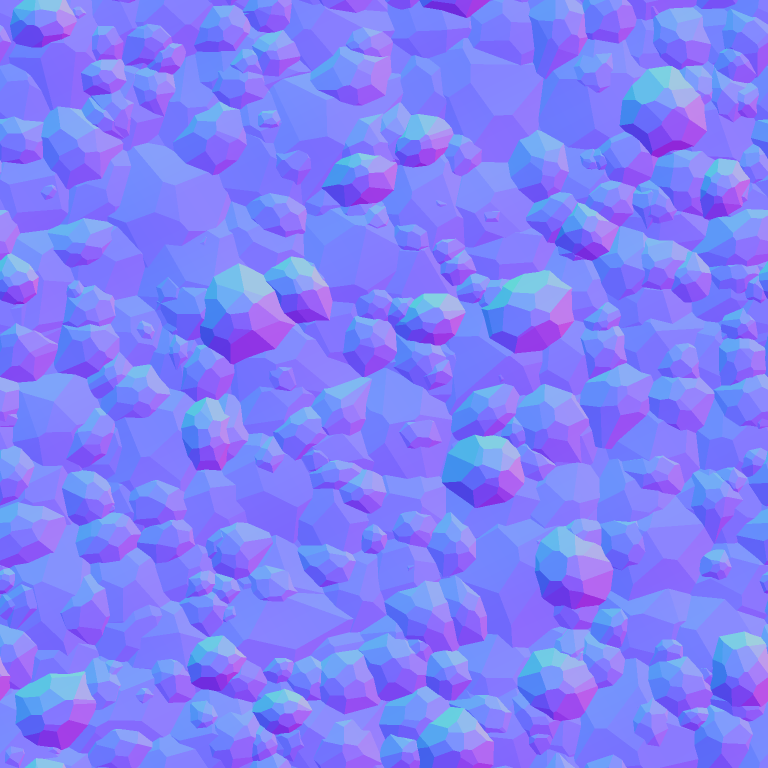
A WebGL 1 fragment shader for this texture map:

```glsl
precision highp float;
// Tangent-space normal map of faceted stones bedded in gravel, tiling on both axes.

uniform vec2 u_resolution;

#define MAX_FACETS 16      // upper bound of planes per stone
#define FACET_JITTER 0.28  // irregularity of the facet layout
#define STRETCH 0.16       // elongation of the stones
#define SINK_SPREAD 0.005  // random variation of stone height
#define SIDE_TILT 0.78     // strength of the horizontal slopes
#define UNDULATION 0.025   // slow waviness of the ground
#define AA 2               // antialiasing samples per axis

const float TAU = 6.2831853;
const float GOLDEN_ANGLE = 2.39996;

vec3 hash3(vec2 v, float seed) {
    vec3 q = fract(v.xyx * vec3(0.1031, 0.1030, 0.0973) + seed * 0.137);
    q += dot(q, q.yxz + 33.33);
    return fract((q.xxy + q.yzz) * q.zyx);
}

// Stone cut from planes tangent to a paraboloid; returns slope (xy) and height (z).
vec3 stone(vec2 q, mat2 shape, float peak, float facets, vec2 id, float seed) {
    float lowest = 1e3;
    vec2 facing = vec2(0.0);
    for (int k = 0; k < MAX_FACETS; k++) {
        float n = float(k);
        if (n >= facets) break;
        vec3 rnd = hash3(id, seed + n + 3.0) - 0.5;
        float angle = n * GOLDEN_ANGLE + seed + id.x * 1.7 + id.y * 2.3;
        vec2 touch = sqrt((n + 0.5) / facets) * vec2(cos(angle), sin(angle));
        touch += rnd.xy * FACET_JITTER;
        float plane = 1.0 + dot(touch, touch) - 2.0 * dot(touch, q) + 0.12 * rnd.z;
        if (plane < lowest) {
            lowest = plane;
            facing = touch;
        }
    }
    return vec3(2.0 * peak * (facing * shape), peak * lowest);
}

// Scatters stones on a wrapping grid and keeps the highest surface.
vec3 scatter(vec3 top, vec2 p, float cells, vec2 radii, float relief,
             float lift, float chance, float facets, float seed) {
    vec2 home = floor(p * cells);
    for (int j = -1; j <= 1; j++) {
        for (int i = -1; i <= 1; i++) {
            vec2 cell = home + vec2(float(i), float(j));
            vec2 id = mod(cell, cells);
            vec3 place = hash3(id, seed);
            vec3 form = hash3(id, seed + 1.0);
            if (place.z > chance) continue;

            vec2 center = (cell + mix(vec2(0.12), vec2(0.88), place.xy)) / cells;
            float radius = mix(radii.x, radii.y, form.x * form.x);
            float turn = form.y * TAU;
            float stretch = 1.0 + STRETCH * form.z;
            float c = cos(turn);
            float s = sin(turn);
            mat2 shape = mat2(c * stretch, -s / stretch,
                              s * stretch, c / stretch) / radius;
            vec2 q = shape * (p - center);
            if (dot(q, q) > 2.2) continue;

            vec3 surface = stone(q, shape, relief * radius, facets, id, seed);
            float sink = hash3(id, seed + 2.0).x - 0.5;
            surface.z += lift + SINK_SPREAD * sink;
            if (surface.z > top.z) top = surface;
        }
    }
    return top;
}

vec3 normalColor(vec2 p) {
    vec3 top = vec3(0.0);
    // Broad flat bed, half-buried stones, pebbles, then proud boulders.
    top = scatter(top, p, 10.0, vec2(0.060, 0.092), 0.14, 0.000, 1.00, 8.0, 0.0);
    top = scatter(top, p, 12.0, vec2(0.032, 0.050), 0.27, 0.004, 0.78, 12.0, 19.0);
    top = scatter(top, p, 18.0, vec2(0.016, 0.026), 0.28, 0.006, 0.30, 10.0, 38.0);
    top = scatter(top, p, 6.0, vec2(0.032, 0.060), 0.45, 0.009, 0.58, 16.0, 57.0);

    vec2 wave = vec2(sin(TAU * (3.0 * p.x + 2.0 * p.y)),
                     sin(TAU * (2.0 * p.x - 4.0 * p.y) + 1.0));
    vec2 slope = top.xy * vec2(SIDE_TILT, 1.0) + UNDULATION * wave;
    return normalize(vec3(slope, 1.0)) * 0.5 + 0.5;
}

void main() {
    vec3 color = vec3(0.0);
    for (int j = 0; j < AA; j++) {
        for (int i = 0; i < AA; i++) {
            vec2 offset = (vec2(float(i), float(j)) + 0.5) / float(AA) - 0.5;
            color += normalColor(fract((gl_FragCoord.xy + offset) / u_resolution));
        }
    }
    gl_FragColor = vec4(color / float(AA * AA), 1.0);
}
```
